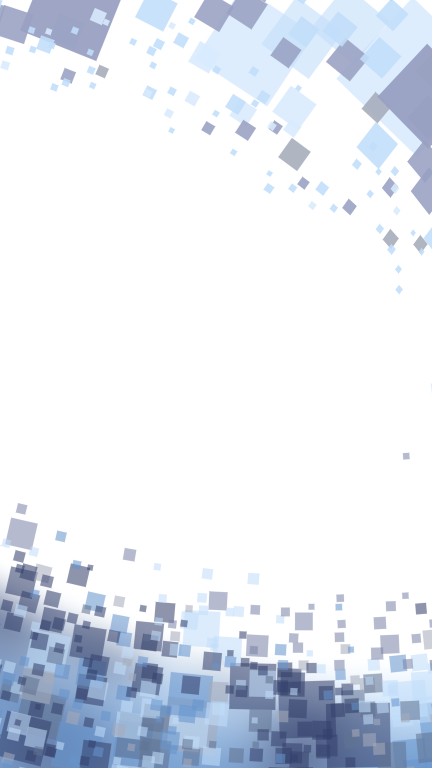
Write a WebGL 1 fragment shader that draws this background.

```glsl
precision highp float;
// Translucent squares drift over white: a tilted arc fills the upper right
// and a dense blue mosaic fills the foot. Jittered cell layers place the
// squares, and the depth behind each curved edge sets how many appear.
uniform vec2 u_resolution;

const vec3 WHITE = vec3(1.0);
const vec3 PALE = vec3(0.85, 0.92, 0.995);
const vec3 SKY = vec3(0.76, 0.87, 0.98);
const vec3 LILAC = vec3(0.60, 0.63, 0.76);
const vec3 GREY = vec3(0.65, 0.67, 0.73);
const vec3 BLUE = vec3(0.40, 0.58, 0.80);
const vec3 SLATE = vec3(0.38, 0.45, 0.57);
const vec3 NAVY = vec3(0.20, 0.25, 0.42);
const float TOP_ALPHA = 0.88;
const float FOOT_ALPHA = 0.56;
const float JITTER = 0.55;

float hash(vec2 p) {
  return fract(sin(dot(p, vec2(127.1, 311.7))) * 43758.55);
}

// Lower rim of the upper arc and upper rim of the mosaic, in canvas widths.
float topEdge(float x) { return 1.56 - 0.05 * x - 0.49 * x * x; }
float footEdge(float x) { return 0.65 - 0.52 * x + 0.30 * x * x; }

// Blends one rotated square over the colour beneath it.
vec3 paintSquare(vec3 under, vec2 d, float angle, float halfSide, vec3 ink, float alpha) {
  float c = cos(angle), s = sin(angle);
  vec2 q = abs(vec2(c * d.x + s * d.y, c * d.y - s * d.x));
  float pixel = 1.0 / u_resolution.x;
  float cover = 1.0 - smoothstep(-0.7 * pixel, 0.7 * pixel, max(q.x, q.y) - halfSide);
  return mix(under, ink, cover * alpha);
}

// Squares of the arc turn and grow narrower toward the right.
vec3 topSquare(vec3 under, vec2 p, vec2 center, float halfSide, vec3 ink, float alpha) {
  vec2 d = p - center;
  d.x /= mix(1.0, 0.76, smoothstep(0.6, 1.0, center.x) * smoothstep(1.65, 1.3, center.y));
  return paintSquare(under, d, -0.30 - 0.48 * center.x, halfSide, ink, alpha);
}

// One cell layer of the arc; band limits its depth behind the rim.
vec3 topLayer(vec3 col, vec2 p, float cell, vec2 sizes, vec2 band, float density, float dark) {
  for (int j = -1; j <= 1; j++) {
    for (int i = -1; i <= 1; i++) {
      vec2 id = floor(p / cell) + vec2(float(i), float(j));
      vec2 key = id + cell * 190.0;
      vec2 shift = vec2(hash(key), hash(key + 17.3)) - 0.5;
      vec2 center = (id + 0.5 + JITTER * shift) * cell;
      float depth = center.y - topEdge(center.x);
      if (depth < band.x || depth > band.y || hash(key + 31.7) > density) continue;
      float pick = hash(key + 53.1);
      vec3 ink = pick < dark ? (pick < dark * 0.75 ? LILAC : GREY) : (pick < 0.8 ? SKY : PALE);
      float halfSide = cell * mix(sizes.x, sizes.y, hash(key + 71.9));
      col = topSquare(col, p, center, halfSide, ink, TOP_ALPHA);
    }
  }
  return col;
}

float lobe(vec2 p, vec2 center, float radius) {
  vec2 d = (p - center) / radius;
  return exp(-dot(d, d));
}

// Darker pools within the mosaic.
float footShade(vec2 p) {
  return min(1.0, 0.95 * lobe(p, vec2(0.02, 0.38), 0.15) + 0.65 * lobe(p, vec2(0.27, 0.29), 0.11)
    + 0.85 * lobe(p, vec2(0.70, 0.04), 0.12) + 0.6 * lobe(p, vec2(0.12, 0.03), 0.12)
    + 0.4 * lobe(p, vec2(0.52, 0.25), 0.10));
}

// One cell layer of the mosaic; it thins out over the fade above its start.
vec3 footLayer(vec3 col, vec2 p, float cell, float start, float fade, float density) {
  for (int j = -1; j <= 1; j++) {
    for (int i = -1; i <= 1; i++) {
      vec2 id = floor(p / cell) + vec2(float(i), float(j));
      vec2 key = id + cell * 270.0 + 9.0;
      vec2 shift = vec2(hash(key), hash(key + 13.7)) - 0.5;
      vec2 center = (id + 0.5 + JITTER * shift) * cell;
      float depth = footEdge(center.x) - center.y;
      if (hash(key + 29.3) > density * smoothstep(start, start + fade, depth)) continue;
      float pick = hash(key + 47.9);
      vec3 ink = pick < 0.38 ? SKY : (pick < 0.62 ? BLUE : (pick < 0.84 ? SLATE : GREY));
      if (depth < 0.19 && pick > 0.45) ink = pick < 0.85 ? mix(LILAC, NAVY, 0.3) : GREY;
      if (hash(key + 61.3) < footShade(center)) ink = NAVY;
      float halfSide = cell * mix(0.20, 0.44, hash(key + 83.1));
      float angle = mix(-0.26, 0.10, center.x) + 0.08 * shift.x;
      col = paintSquare(col, p - center, angle, halfSide, ink, FOOT_ALPHA);
    }
  }
  return col;
}

void main() {
  vec2 p = gl_FragCoord.xy / u_resolution.x;
  p.y *= 16.0 * u_resolution.x / (9.0 * u_resolution.y);
  vec3 col = WHITE;

  if (p.y > 0.9) {
    // Broad sheets behind the arc, then finer scattered squares.
    col = topSquare(col, p, vec2(0.59, 1.67), 0.100, PALE, TOP_ALPHA);
    col = topSquare(col, p, vec2(0.96, 1.60), 0.130, PALE, TOP_ALPHA);
    col = topSquare(col, p, vec2(0.70, 1.69), 0.068, SKY, 0.6);
    col = topSquare(col, p, vec2(0.81, 1.72), 0.065, SKY, 0.6);
    col = topLayer(col, p, 0.105, vec2(0.22, 0.38), vec2(0.12, 0.75), 0.72, 0.52);
    col = topSquare(col, p, vec2(0.17, 1.76), 0.095, LILAC, 0.95);
    col = topSquare(col, p, vec2(0.99, 1.555), 0.086, LILAC, 0.95);
    col = topLayer(col, p, 0.066, vec2(0.15, 0.29), vec2(0.05, 0.24), 0.48, 0.40);
    col = topLayer(col, p, 0.047, vec2(0.12, 0.20), vec2(0.0, 0.30), 0.28, 0.0);
  } else {
    // A soft blue ground gives the overlapping foot layers their depth.
    float depth = footEdge(p.x) - p.y;
    vec3 ground = mix(mix(SKY, BLUE, smoothstep(0.25, 0.5, depth)), NAVY, 0.75 * footShade(p));
    col = mix(WHITE, ground, 0.85 * smoothstep(0.16, 0.33, depth));
    col = footLayer(col, p, 0.190, 0.17, 0.08, 0.85);
    col = footLayer(col, p, 0.125, 0.12, 0.09, 0.75);
    col = footLayer(col, p, 0.080, 0.06, 0.13, 0.70);
    col = footLayer(col, p, 0.052, 0.01, 0.18, 0.58);
    col = footLayer(col, p, 0.032, -0.04, 0.20, 0.35);
  }
  gl_FragColor = vec4(col, 1.0);
}
```
